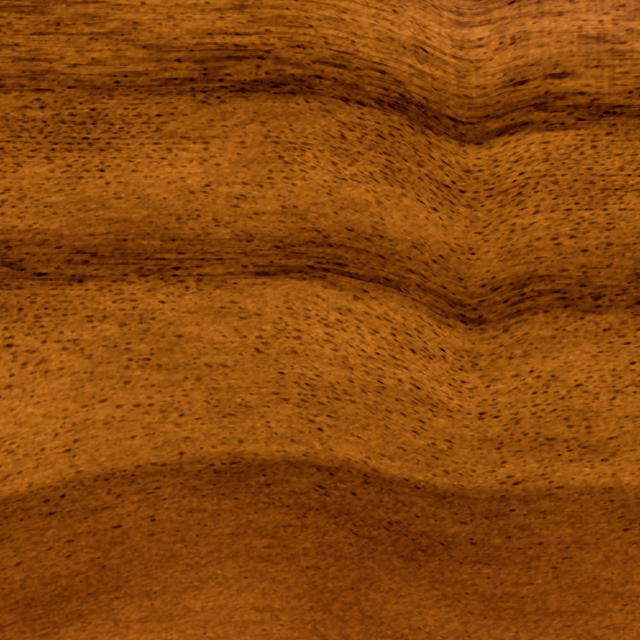
Give the GLSL for this texture, as a Shadertoy shader.

```glsl
float hash(vec2 p) {
    vec3 q = fract(vec3(p.xyx) * 0.1031);
    q += dot(q, q.yzx + 33.33);
    return fract((q.x + q.y) * q.z);
}

float noise(vec2 p) {
    vec2 i = floor(p), f = fract(p);
    f = f * f * (3.0 - 2.0 * f);
    return mix(mix(hash(i), hash(i + vec2(1, 0)), f.x),
               mix(hash(i + vec2(0, 1)), hash(i + vec2(1, 1)), f.x), f.y);
}

float fbm(vec2 p) {
    float sum = 0.0, gain = 0.53;
    for (int i = 0; i < 4; i++) {
        sum += gain * noise(p);
        p = p * 2.03 + 17.3;
        gain *= 0.5;
    }
    return sum;
}

// Height of a grain line above its undisturbed position
float grainBend(vec2 p) {
    float arch = min(p.x - 0.43, 0.0);
    float knot = (p.x - 0.735) / 0.07;
    return -0.05 * smoothstep(0.45, 0.75, p.x)
         - 0.028 * exp(-knot * knot) * smoothstep(0.2, 0.5, p.y)
         - 0.36 * arch * arch * smoothstep(0.55, 0.25, p.y);
}

// Dark growth ring with separate softness on either side
float ring(float d, float below, float above) {
    float s = d < 0.0 ? below : above;
    return exp(-d * d / (s * s));
}

// Short soft dashes, one per jittered cell
float pores(vec2 q, vec2 grid, float share, float tilt) {
    vec2 g = q * grid;
    g.x += 7.0 * hash(vec2(floor(g.y), 3.0));
    vec2 id = floor(g), f = fract(g) - 0.5;
    float pick = hash(id + 5.0), size = hash(id + 41.0);
    f -= (vec2(hash(id + 11.0), hash(id + 23.0)) - 0.5) * vec2(0.25, 0.25);
    f.y += tilt * f.x;
    float d = length(f / vec2(mix(0.2, 0.4, size), mix(0.32, 0.24, pick)));
    return smoothstep(1.15, 0.25, d) * smoothstep(pick, pick + 0.1, share)
         * mix(0.45, 1.0, hash(id + 67.0));
}

void mainImage(out vec4 fragColor, in vec2 fragCoord) {
    vec2 p = fragCoord / iResolution.xy;
    float v = p.y - grainBend(p);
    v += 0.012 * (fbm(p * vec2(5.0, 9.0)) - 0.5);
    vec2 q = vec2(p.x, v);

    // Growth rings and broad light and dark areas
    float upper = ring(v - 0.862, 0.016, 0.055);
    float middle = ring(v - 0.575, 0.018, 0.055);
    float lower = ring(v - 0.279, 0.055, 0.013);
    float rings = upper + middle + 0.25 * lower;
    float tone = 0.59 - 0.15 * upper - 0.16 * middle - 0.15 * lower;
    tone -= 0.08 * smoothstep(0.28, 0.17, v) * smoothstep(-0.02, 0.13, p.y);
    tone -= 0.03 * smoothstep(0.3, 0.2, v);
    vec2 glow = (p - vec2(0.78, 0.97)) * vec2(3.5, 9.0);
    tone += 0.1 * exp(-dot(glow, glow));
    tone += 0.05 * ring(v - 0.46, 0.11, 0.06) + 0.04 * ring(v - 0.72, 0.05, 0.05);
    tone -= 0.09 * ring(v - 0.79, 0.05, 0.04) * smoothstep(0.35, 0.05, p.x);
    tone += 0.24 * (fbm(q * vec2(3.5, 11.0) + 4.0) - 0.5);

    // Fine fibres, strongest in the rings and along the top
    float lined = clamp(rings + 0.8 * smoothstep(0.87, 0.94, v), 0.0, 1.0);
    float calm = smoothstep(0.15, 0.5, v);
    tone += mix(0.07, 0.2, lined) * (fbm(q * vec2(6.0, 95.0)) - 0.5);
    tone += mix(0.07, 0.16, calm) * (fbm(q * vec2(26.0, 130.0) + 31.0) - 0.5);
    float streak = smoothstep(0.5, 0.85, noise(q * vec2(15.0, 190.0) + 9.0));
    float dash = smoothstep(0.55, 0.9, noise(q * vec2(32.0, 220.0) + 57.0));
    tone -= (0.13 * streak + 0.13 * dash) * mix(0.1, 1.0, lined) * mix(0.4, 1.0, calm);

    // Pores lean with the flow on each side of the dip
    float tilt = 0.55 * smoothstep(0.15, 0.5, p.x) - 0.1;
    tilt *= 1.0 - 1.6 * smoothstep(0.7, 0.8, p.x);
    float cluster = smoothstep(0.3, 0.62, fbm(q * vec2(6.0, 16.0) + 60.0));
    float share = mix(0.05, 0.24, smoothstep(0.1, 0.35, v));
    share += cluster * (0.5 * ring(v - 0.5, 0.13, 0.06) + 0.75 * ring(v - 0.8, 0.12, 0.05));
    tone -= 0.25 * pores(q, vec2(38.0, 92.0), share, tilt);
    tone -= 0.2 * pores(q + 0.37, vec2(50.0, 112.0), share * 0.9, tilt);
    tone -= 0.13 * pores(q + 0.71, vec2(66.0, 130.0), share + 0.1, tilt);

    // Pale flecks between the pores
    float pale = pores(q + 0.19, vec2(48.0, 125.0), 0.15 + 0.6 * share, tilt);
    tone += 0.08 * pale * (1.0 - 0.6 * lined);

    // Fine slanted flecks and faint cross ripples
    vec2 slant = vec2(p.x + 0.4 * p.y, p.y - 0.35 * p.x);
    tone += 0.11 * (noise(slant * vec2(120.0, 270.0)) - 0.5);
    tone += 0.08 * (noise(p * 250.0 + 80.0) - 0.5);
    float ripple = noise(vec2(p.x * 170.0, p.y * 16.0)) - 0.5;
    tone += 0.09 * ripple * smoothstep(0.5, 0.75, p.x) * smoothstep(0.75, 0.95, p.y);

    // Brown to amber, redder at the bottom and paler at the top right
    tone = clamp(tone + 0.012, 0.13, 0.82);
    float amber = max(tone - 0.3, 0.0);
    vec3 color = vec3(tone, max(0.72 * tone - 0.108, 0.02), 0.01 + 0.55 * amber * amber);
    color.g -= 0.015 * smoothstep(0.3, 0.15, v);
    color.b += 0.05 * smoothstep(0.5, 0.8, p.x) * smoothstep(0.85, 1.0, p.y);
    fragColor = vec4(color, 1.0);
}
```
